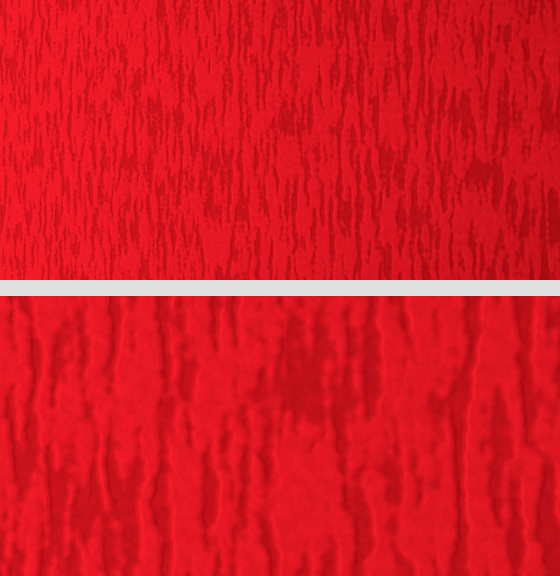
Top: the whole. Bottom: its middle third, enlarged.
This texture is drawn by a Shadertoy shader. Its source:

```glsl
// Red scraped plaster: ragged vertical grooves, finer and brighter toward the left.
#define SPREAD 0.6               // growth of the features from left to right
#define GROOVE vec2(74.0, 10.0)  // main groove frequency across and along
#define SCRATCH vec2(118.0, 25.0) // short secondary grooves
#define PIT_FREQ 105.0           // ragged edges and pits
#define GRAIN_FREQ 95.0          // fine plaster grain
#define GROOVE_DEPTH 0.125       // darkening inside grooves
#define RELIEF 0.075             // side light on groove walls
#define GRAIN 0.05               // strength of the grain
#define LIGHT_LEFT 0.965         // brightness at the left edge
#define LIGHT_FALL 0.078         // loss of light toward the right
#define DARK_RED vec3(0.69, 0.05, 0.08)
#define BRIGHT_RED vec3(0.93, 0.10, 0.15)

// Random unit gradient for a lattice point
vec2 gradientAt(vec2 cell) {
    vec3 h = fract(cell.xyx * vec3(0.1031, 0.1030, 0.0973));
    h += dot(h, h.yzx + 33.33);
    float angle = 6.28318 * fract((h.x + h.y) * h.z);
    return vec2(cos(angle), sin(angle));
}

// Gradient noise, roughly -0.7 to 0.7
float noise(vec2 p) {
    vec2 i = floor(p), f = p - i;
    vec2 w = f * f * f * (f * (f * 6.0 - 15.0) + 10.0);
    vec2 r = vec2(1.0, 0.0);
    float a = dot(gradientAt(i), f);
    float b = dot(gradientAt(i + r.xy), f - r.xy);
    float c = dot(gradientAt(i + r.yx), f - r.yx);
    float d = dot(gradientAt(i + r.xx), f - r.xx);
    return mix(mix(a, b, w.x), mix(c, d, w.x), w.y);
}

// Wall receding to the left: features shrink there
vec2 wallCoords(vec2 p) {
    float scale = 1.0 + SPREAD * p.x;
    return vec2(log(scale) / SPREAD, (p.y - 0.5) / scale) + 3.0;
}

// Plaster height: 0 in the grooves, 1 on the flat skin
float height(vec2 p) {
    vec2 q = wallCoords(p);
    q.x += 0.005 * noise(q * vec2(34.0, 28.0));
    float body = noise(q * GROOVE);
    body += 0.55 * noise(q * SCRATCH + 17.0);
    body += 0.32 * noise(q * PIT_FREQ + 41.0);
    body += 0.25 * noise(q * vec2(11.0, 5.0) + 7.0);
    return smoothstep(-0.30, 0.10, body);
}

void mainImage(out vec4 fragColor, in vec2 fragCoord) {
    vec2 p = fragCoord / iResolution.y;

    // Surface relief, lit from the left
    vec2 stepX = vec2(0.004, 0.0);
    float skin = height(p);
    float slope = height(p + stepX) - height(p - stepX);

    // Fine grain in two sizes
    vec2 q = wallCoords(p);
    float grain = noise(q * GRAIN_FREQ + 63.0) + 0.8 * noise(p * 2.0 * GRAIN_FREQ);

    // Broad light with gently darker right corners
    vec2 c = vec2(0.5 * p.x, p.y - 0.5);
    float light = LIGHT_LEFT - LIGHT_FALL * p.x - 0.12 * c.x * c.y * c.y;
    light += 0.015 * noise(p * 3.0 + 5.0);

    light += RELIEF * slope - GROOVE_DEPTH * (1.0 - skin) + GRAIN * grain;
    float tone = (light - DARK_RED.r) / (BRIGHT_RED.r - DARK_RED.r);
    fragColor = vec4(mix(DARK_RED, BRIGHT_RED, clamp(tone, -0.25, 1.15)), 1.0);
}
```
